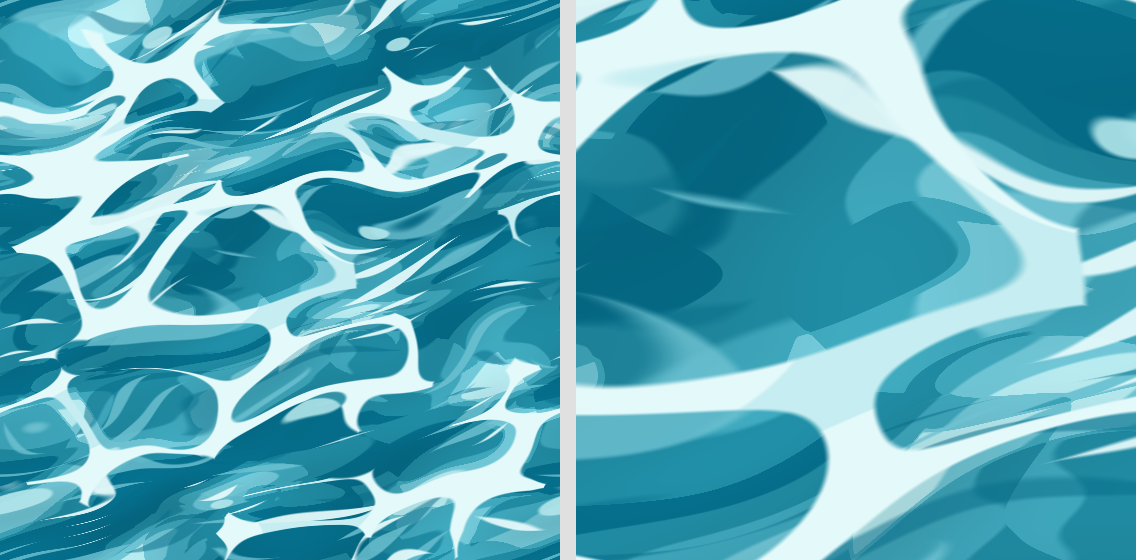
Left, the full canvas; right, a detail of the centre.
Write a WebGL 1 fragment shader that draws this texture.

```glsl
precision highp float;
// Stylised sea surface: a white foam net over layered teal shapes, tilted along the swell.
// Foam is a rounded Voronoi border of varying width; the water is banded gradient noise.
// Every grid is sheared by whole cells and wraps, so the canvas tiles on both axes.
uniform vec2 u_resolution;

const vec3 DEEP  = vec3(0.02, 0.42, 0.53);
const vec3 TEAL  = vec3(0.12, 0.53, 0.62);
const vec3 AQUA  = vec3(0.24, 0.64, 0.72);
const vec3 LIGHT = vec3(0.43, 0.76, 0.82);
const vec3 PALE  = vec3(0.70, 0.90, 0.92);
const vec3 FOAM  = vec3(0.89, 0.975, 0.98);

// Grids: columns, rows, rows climbed across one canvas width
const vec3 SWELL_GRID  = vec3(3.0, 4.0, 1.0);
const vec3 RIPPLE_GRID = vec3(5.0, 10.0, 3.0);
const vec3 CELL_GRID   = vec3(4.0, 9.0, 2.0);
const vec3 BAND_GRID   = vec3(3.0, 8.0, 2.0);
const vec3 STREAK_GRID = vec3(4.0, 17.0, 5.0);
const vec3 BUBBLE_GRID = vec3(7.0, 16.0, 4.0);
const vec2 SEED_SHIFT  = vec2(0.37, 0.61); // keeps the noise grids from lining up

const vec4 TONE_STEPS = vec4(-0.48, 0.36, 0.93, 1.5);
const float TONE_SOFT = 0.035;
const float FOAM_WIDTH = 0.018;
const float FOAM_VARIATION = 0.032;
const float FOAM_SOFT = 0.011;
const float FOAM_TAPER = 8.0;
const float CALM_DEPTH = 0.03; // foam thins in two calm lanes
const float CORNER_SHARPNESS = 10.0;
const float STROKE_WIDTH = 0.13;
const float BUBBLE_SHARE = 0.06;
const float NOISE_GAIN = 4.7; // brings gradient noise to unit deviation
const float TAU = 6.28318;

vec2 toGrid(vec2 uv, vec3 grid) {
  return vec2(grid.x * uv.x, grid.y * uv.y - grid.z * uv.x);
}

// Maps equivalent cells of the sheared, repeating grid to one cell
vec2 wrapCell(vec2 cell, vec3 grid) {
  float turns = floor((cell.x + 0.5) / grid.x);
  cell += turns * vec2(-grid.x, grid.z);
  cell.y -= grid.y * floor((cell.y + 0.5) / grid.y);
  return floor(cell + 0.5);
}

float hash(vec2 cell, float seed) {
  return fract(sin(dot(cell, vec2(12.9898, 78.233)) + seed * 3.7) * 43758.5453);
}

float corner(vec2 cell, vec2 offset, vec3 grid, float seed) {
  float angle = TAU * hash(wrapCell(cell, grid), seed);
  return dot(vec2(cos(angle), sin(angle)), offset);
}

float noise(vec2 uv, vec3 grid, float seed) {
  vec2 q = toGrid(uv, grid) + seed * SEED_SHIFT, c = floor(q), f = q - c;
  vec2 w = f * f * f * (f * (f * 6.0 - 15.0) + 10.0), e = vec2(1.0, 0.0);
  float low  = mix(corner(c, f, grid, seed), corner(c + e, f - e, grid, seed), w.x);
  float high = mix(corner(c + e.yx, f - e.yx, grid, seed), corner(c + 1.0, f - 1.0, grid, seed), w.x);
  return NOISE_GAIN * mix(low, high, w.y);
}

vec2 cellPoint(vec2 cell) {
  cell = wrapCell(cell, CELL_GRID);
  return 0.1 + 0.8 * vec2(hash(cell, 1.0), hash(cell, 2.0));
}

// x: rounded distance to the cell border, y: random value of the cell
vec2 foamCell(vec2 uv) {
  vec2 q = toGrid(uv, CELL_GRID) + 0.5, base = floor(q), f = q - base;
  vec2 nearest = vec2(9.0), home = vec2(0.0);
  for (int j = -1; j <= 1; j++) for (int i = -1; i <= 1; i++) {
    vec2 g = vec2(float(i), float(j));
    vec2 r = g + cellPoint(base + g) - f;
    if (dot(r, r) < dot(nearest, nearest)) { nearest = r; home = g; }
  }
  float sum = 0.0;
  for (int j = -2; j <= 2; j++) for (int i = -2; i <= 2; i++) {
    vec2 g = home + vec2(float(i), float(j));
    vec2 r = g + cellPoint(base + g) - f, gap = r - nearest;
    if (dot(gap, gap) > 0.00001)
      sum += exp(-CORNER_SHARPNESS * dot(0.5 * (nearest + r), normalize(gap)));
  }
  return vec2(-log(sum) / CORNER_SHARPNESS, hash(wrapCell(base + home, CELL_GRID), 3.0));
}

float band(float edge, float value) {
  return smoothstep(edge - TONE_SOFT, edge + TONE_SOFT, value);
}

// Tapered strokes along the rows of a grid, bent by noise
float stroke(vec2 uv, float seed, float bias) {
  float row = toGrid(uv, STREAK_GRID).y + 0.5 * noise(uv, BAND_GRID, seed + 1.0);
  float width = STROKE_WIDTH * (noise(uv, RIPPLE_GRID, seed) - bias);
  return smoothstep(-0.035, 0.035, width - abs(fract(row + seed * 0.37) - 0.5));
}

void main() {
  vec2 uv = gl_FragCoord.xy / u_resolution;

  // Bend the surface with the swell
  vec2 p = uv + vec2(0.028 * noise(uv, SWELL_GRID, 11.0), 0.022 * noise(uv, SWELL_GRID, 12.0));
  p.y += 0.006 * noise(uv, RIPPLE_GRID, 13.0);

  vec2 cell = foamCell(p);
  float width = FOAM_WIDTH + FOAM_VARIATION * noise(p, SWELL_GRID, 14.0);
  vec2 lane = cos(TAU * uv);
  width -= CALM_DEPTH * smoothstep(0.94, 1.0, max(lane.x, lane.y));
  float inset = max(cell.x - width, -FOAM_TAPER * width);

  // Water: overlapping shapes, with a lighter rim beside the foam
  float tone = 0.65 * noise(p, BAND_GRID, 16.0) + 0.42 * noise(p, STREAK_GRID, 15.0);
  tone += 0.5 * cell.y - 0.35;
  tone += 0.5 * (band(0.2, noise(p, RIPPLE_GRID, 17.0)) - 0.4);
  float rim = smoothstep(0.09, 0.06, cell.x - width) * smoothstep(-0.01, 0.03, width);
  tone += 0.8 * rim * band(0.0, noise(p, RIPPLE_GRID, 18.0));
  vec3 color = mix(DEEP, TEAL, band(TONE_STEPS.x, tone));
  color = mix(color, AQUA, band(TONE_STEPS.y, tone));
  color = mix(color, LIGHT, band(TONE_STEPS.z, tone));
  color = mix(color, PALE, band(TONE_STEPS.w, tone));
  color *= 1.0 + 0.03 * noise(p, RIPPLE_GRID, 19.0);

  // Brush strokes: dark folds, light ripples, white glints
  color = mix(color, DEEP, 0.5 * stroke(p, 40.0, 0.2));
  color = mix(color, LIGHT, 0.8 * stroke(p, 20.0, 0.2));
  color = mix(color, FOAM, 0.95 * stroke(p, 30.0, 0.6));

  // Foam net with faint pale shading
  float foam = smoothstep(FOAM_SOFT, -FOAM_SOFT, inset);
  vec3 foamColor = mix(FOAM, PALE, 0.6 * band(1.1, noise(p, BAND_GRID, 21.0)));
  color = mix(color, foamColor, foam);

  // Oval bubbles: dark holes in foam, pale spots on water
  vec2 q = toGrid(p, BUBBLE_GRID) + 0.5, id = wrapCell(floor(q), BUBBLE_GRID);
  float radius = mix(0.15, 0.32, hash(id, 22.0));
  float bubble = smoothstep(0.025, -0.025, length(fract(q) - 0.5) - radius);
  bubble *= step(hash(id, 23.0), BUBBLE_SHARE);
  color = mix(color, mix(PALE, TEAL, foam), 0.9 * bubble);

  gl_FragColor = vec4(color, 1.0);
}
```
